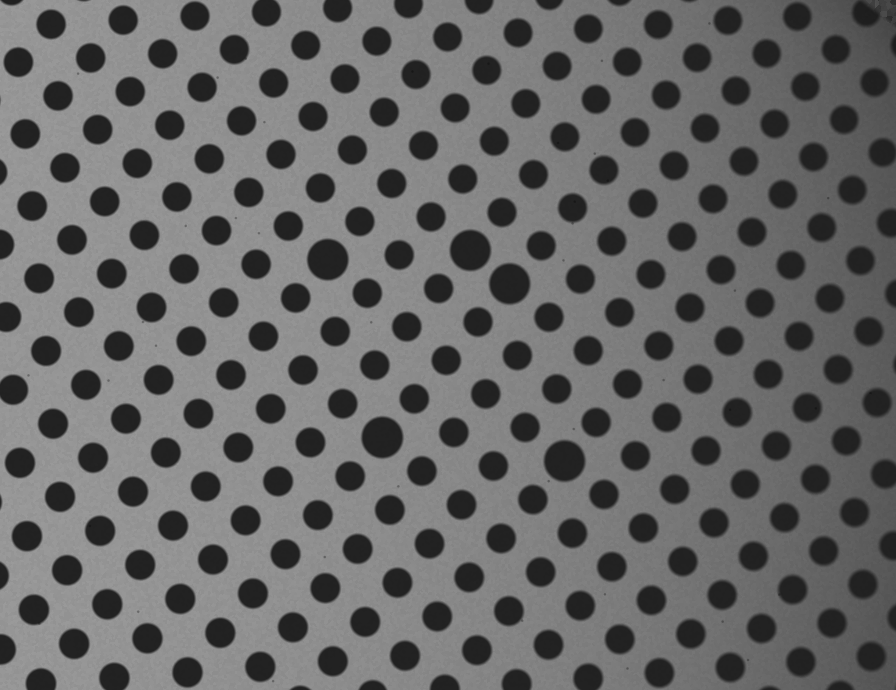
Write a Shadertoy shader that draws this pattern.

```glsl
// Tilted staggered grid of dark dots, five of them enlarged, on an unevenly lit grey plate.

// Grid indices of the enlarged dots
const vec2 LARGE_DOTS[5] = vec2[5](
    vec2(0.0, 0.0), vec2(2.0, 0.0), vec2(2.5, 0.5), vec2(0.5, 2.5), vec2(3.0, 3.0));

// Grid steps across and down, and the perspective that shrinks them
const mat2 GRID = mat2(61.35, -3.97, 6.35, 61.4);
const vec2 TILT = vec2(0.00207, -0.0018);
const vec2 GRID_ORIGIN = vec2(281.0, 222.0);

vec2 hash22(vec2 p) {
    vec3 q = fract(p.xyx * vec3(0.1031, 0.1030, 0.0973));
    q += dot(q, q.yzx + 33.33);
    return fract((q.xx + q.yz) * q.zy);
}

// Cellular noise: distance to the nearest feature point, and that point's random id
vec2 cellular(vec2 p) {
    vec2 cell = floor(p);
    vec2 nearest = vec2(9.0, 0.0);
    for (int y = -1; y <= 1; y++) {
        for (int x = -1; x <= 1; x++) {
            vec2 neighbour = cell + vec2(x, y);
            vec2 jitter = hash22(neighbour + 7.0);
            float d = length(neighbour + jitter - p);
            if (d < nearest.x) nearest = vec2(d, hash22(neighbour + 91.0).x);
        }
    }
    return nearest;
}

vec2 gridToPlate(vec2 k) {
    return GRID_ORIGIN + GRID * k / (1.0 + dot(TILT, k));
}

vec2 plateToGrid(vec2 p) {
    vec2 q = p - GRID_ORIGIN;
    return inverse(GRID - outerProduct(q, TILT)) * q;
}

// Coverage of the nearest dot, with a soft edge
float dotMask(vec2 p, float blur) {
    vec2 k = plateToGrid(p);
    vec2 corner = round(k);
    vec2 centre = floor(k) + 0.5;
    float dCorner = distance(p, gridToPlate(corner));
    float dCentre = distance(p, gridToPlate(centre));
    vec2 id = dCorner < dCentre ? corner : centre;

    float radius = 12.5;
    for (int i = 0; i < 5; i++) {
        if (distance(id, LARGE_DOTS[i]) < 0.1) radius = 17.6;
    }
    radius /= 1.0 + 2.0 * dot(TILT, id);
    return 1.0 - smoothstep(radius - blur, radius + blur, min(dCorner, dCentre));
}

// Light falls off to the right, a little more towards the corners
float plateLight(vec2 uv) {
    float x = uv.x;
    float light = 0.588 - 0.05 * x - 0.19 * x * x * x;
    light -= 0.12 * x * (uv.y - 0.45) * (uv.y - 0.45);
    return light + 0.004 * sin(7.0 * x + 3.0 * uv.y) * sin(9.0 * uv.y - 2.0 * x);
}

void mainImage(out vec4 fragColor, in vec2 fragCoord) {
    // Plate coordinates: 768 by 590 units, measured down from the upper left
    vec2 uv = fragCoord / iResolution.xy;
    vec2 p = vec2(uv.x, 1.0 - uv.y) * vec2(768.0, 590.0);
    float pixel = 590.0 / iResolution.y;

    // Plate and dots, less sharp towards the right
    float blur = max(pixel, 1.5 + 1.2 * uv.x * uv.x);
    float grey = mix(plateLight(uv), 0.132, dotMask(p, blur));

    // Sparse dust
    vec2 dust = cellular(p / 26.0);
    float speck = 1.0 - smoothstep(0.4, 0.8 + pixel, dust.x * 26.0);
    grey *= 1.0 - 0.3 * speck * step(0.94, dust.y);

    // Rough dark rim across the upper right corner
    float rim = (768.0 - p.x) / 30.0 + p.y / 23.0;
    float rough = cellular(p / 5.0).y;
    grey *= 1.0 - 0.25 * exp(-0.6 * rim);
    grey = mix(0.17 + 0.14 * rough, grey, smoothstep(0.85, 1.15, rim));

    // Fine grain
    float grain = cellular(p / 2.4).y - 0.5;
    grey += 0.05 * grain * grey;

    fragColor = vec4(vec3(grey), 1.0);
}
```
